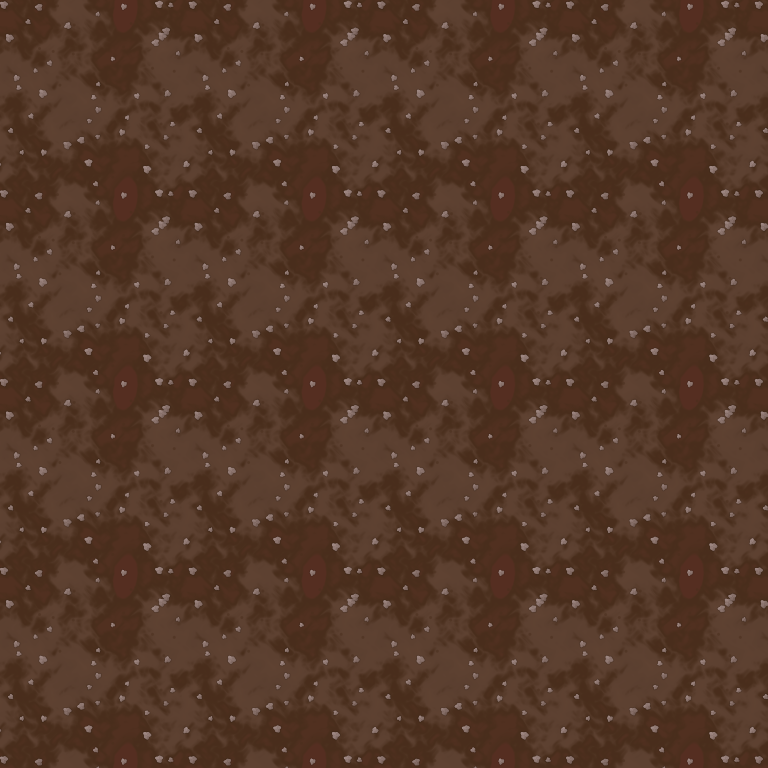
A WebGL 1 fragment shader for this texture:

```glsl
precision highp float;
uniform vec2 u_resolution;

#define REPEATS 4.07
#define PEBBLE_GRID 8.0
#define PEBBLE_SHARE 0.56
#define CLAY_CENTRE vec2(0.665, 0.015)
#define CLAY_RADII vec2(0.062, 0.115)
#define DRY_SOIL vec3(0.362, 0.252, 0.190)
#define DAMP_SOIL vec3(0.285, 0.178, 0.108)
#define DEEP_SOIL vec3(0.325, 0.190, 0.130)
#define CLAY vec3(0.335, 0.180, 0.130)
#define PEBBLE_DARK vec3(0.45, 0.36, 0.33)
#define PEBBLE_LIGHT vec3(0.62, 0.53, 0.51)

const float TAU = 6.28318;

vec2 hash2(vec2 p) {
  vec2 q = vec2(dot(p, vec2(127.1, 311.7)), dot(p, vec2(269.5, 183.3)));
  return fract(sin(q) * 4375.85);
}

// Distance to the nearest jittered point, wrapping every n cells
float cellular(vec2 tile, float n) {
  vec2 p = tile * n;
  vec2 base = floor(p);
  float nearest = 2.0;
  for (int j = -1; j <= 1; j++) {
    for (int i = -1; i <= 1; i++) {
      vec2 cell = base + vec2(float(i), float(j));
      vec2 point = cell + hash2(mod(cell, n) + n);
      nearest = min(nearest, length(p - point));
    }
  }
  return nearest;
}

// Broad damp and dry areas of one tile
float dampness(vec2 t) {
  return 0.50 * cos(TAU * (t.y - 0.06))
       + 0.40 * cos(TAU * (2.0 * t.x - 1.28))
       + 0.45 * cos(TAU * (t.x + 2.0 * t.y - 0.95))
       + 0.25 * cos(TAU * (t.x - 0.66))
       + 0.30 * cos(TAU * (t.x - 2.0 * t.y + 0.89));
}

// Small ragged lumps
float lumps(vec2 t) {
  vec2 warp = 0.018 * sin(TAU * (3.0 * t.yx + vec2(0.1, 0.6)))
            + 0.008 * sin(TAU * (11.0 * t.yx + 2.0 * t));
  float sum = 0.0;
  float amp = 1.0;
  float n = 7.0;
  for (int i = 0; i < 3; i++) {
    sum += amp * (0.46 - cellular(t + warp, n));
    amp *= 0.55;
    n *= 2.0;
  }
  return sum;
}

vec3 soil(vec2 t, float lump) {
  float h = 0.36 * dampness(t) + 0.65 * lump;
  vec3 col = DRY_SOIL * (1.0 - 0.05 * lump);
  col = mix(col, DAMP_SOIL, smoothstep(-0.16, 0.22, h));
  col = mix(col, DEEP_SOIL, 0.8 * smoothstep(0.25, 0.52, h));

  // Bare clay with an uneven rim
  vec2 q = fract(t - CLAY_CENTRE + 0.5) - 0.5;
  q.x -= 0.15 * q.y;
  float rim = length(q / CLAY_RADII) - 0.2 * lump;
  col = mix(col, DAMP_SOIL, 0.6 * smoothstep(1.7, 1.05, rim));
  return mix(col, CLAY, smoothstep(1.08, 0.88, rim));
}

// Angular pebbles and faint pits scattered over a wrapping grid
vec3 scatter(vec3 col, vec2 t, float px) {
  vec2 p = t * PEBBLE_GRID;
  vec2 base = floor(p);
  for (int j = -1; j <= 1; j++) {
    for (int i = -1; i <= 1; i++) {
      vec2 cell = base + vec2(float(i), float(j));
      vec2 id = mod(cell, PEBBLE_GRID);
      vec2 kind = hash2(id + 31.0);
      vec2 d = p - cell - hash2(id + 57.0);
      float angle = atan(d.y, d.x) + TAU * kind.y;
      float radius = mix(0.085, 0.165, kind.y * kind.y);
      float outline = 1.0 + 0.14 * cos(3.0 * angle) + 0.10 * cos(5.0 * angle + 2.0);
      float edge = length(d) - radius * outline;
      float pebble = step(kind.x, PEBBLE_SHARE);

      // Contact shade, then the facet-lit stone
      col *= 1.0 - 0.14 * pebble * smoothstep(0.07, 0.0, edge);
      float facet = dot(d / radius, vec2(-0.25, 0.3)) + 0.12 * cos(3.0 * angle + 1.0);
      float tone = clamp(0.3 + 0.45 * fract(kind.x * 17.0) + facet, 0.0, 1.0);
      float cover = pebble * smoothstep(0.6 * px, -0.6 * px, edge);
      col = mix(col, mix(PEBBLE_DARK, PEBBLE_LIGHT, tone), cover);

      float pit = smoothstep(0.05 + px, 0.03, length(d));
      col = mix(col, DAMP_SOIL, 0.5 * (1.0 - pebble) * pit);
    }
  }
  return col;
}

void main() {
  vec2 tile = fract(gl_FragCoord.xy / u_resolution.y * REPEATS);
  float px = REPEATS * PEBBLE_GRID / u_resolution.y;
  vec3 col = soil(tile, lumps(tile));
  gl_FragColor = vec4(scatter(col, tile, px), 1.0);
}
```
